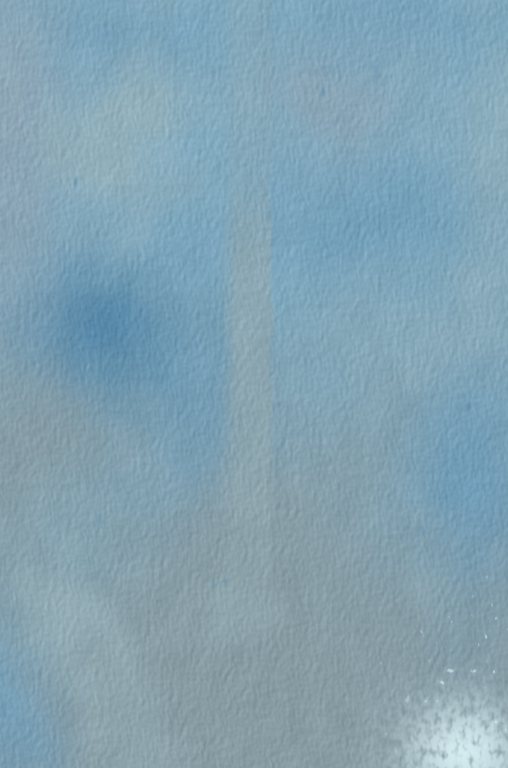
A Shadertoy shader for this texture:

```glsl
// Pale blue and grey paint washes on embossed paper, with a faint upright band.
// Soft ellipses bent by gradient noise lay the colour, a slope of finer noise
// lights the paper grain, and a wet glare glints in the lower right corner.

const vec3 GREY  = vec3(0.53, 0.61, 0.64);
const vec3 MAUVE = vec3(0.55, 0.64, 0.70);
const vec3 PALE  = vec3(0.60, 0.70, 0.73);
const vec3 SKY   = vec3(0.51, 0.67, 0.75);
const vec3 BLUE  = vec3(0.43, 0.61, 0.72);
const vec3 DEEP  = vec3(0.33, 0.53, 0.66);
const vec3 GLARE = vec3(0.83, 0.92, 0.94);

vec2 hash2(vec2 c) {
    vec3 q = fract(c.xyx * vec3(0.1031, 0.1030, 0.0973));
    q += dot(q, q.yzx + 33.33);
    return fract((q.xx + q.yz) * q.zy);
}

float corner(vec2 cell, vec2 offset) {
    return dot(hash2(cell) * 2.0 - 1.0, offset);
}

// Gradient noise, roughly -0.7 to 0.7
float gradientNoise(vec2 p) {
    vec2 i = floor(p), f = fract(p);
    vec2 u = f * f * f * (f * (f * 6.0 - 15.0) + 10.0);
    vec2 e = vec2(1.0, 0.0);
    return mix(mix(corner(i, f), corner(i + e, f - e), u.x),
               mix(corner(i + e.yx, f - e.yx), corner(i + 1.0, f - 1.0), u.x), u.y);
}

float fbm(vec2 p, int octaves) {
    float sum = 0.0, gain = 1.0;
    for (int i = 0; i < octaves; i++) {
        sum += gain * gradientNoise(p);
        p = p * 2.03 + 17.3;
        gain *= 0.5;
    }
    return sum;
}

// Soft elliptical patch of paint
float wash(vec2 uv, vec2 centre, vec2 radius) {
    vec2 d = (uv - centre) / radius;
    return exp(-dot(d, d));
}

// Paper bumps, taller than wide
float paperHeight(vec2 p) {
    p.x += 0.004 * gradientNoise(p * 45.0);
    return gradientNoise(p * vec2(165.0, 85.0))
         + 0.6 * gradientNoise(p * vec2(260.0, 180.0) + 31.0);
}

float paperRelief(vec2 p, vec2 lightStep) {
    return paperHeight(p) - paperHeight(p + lightStep);
}

vec3 paint(vec2 uv, vec2 p) {
    vec2 bend = vec2(fbm(p * 5.0, 4), fbm(p * 5.0 + 40.0, 4));
    vec2 w = uv + 0.07 * bend;
    float cloud = fbm(p * vec2(4.5, 3.5) + 9.0, 4);

    // Ground: grey below, sky above, pale clouds between
    vec3 col = mix(GREY, SKY, smoothstep(0.1, 0.8, w.y + 0.25 * cloud));
    col = mix(col, PALE, 0.75 * smoothstep(-0.1, 0.5, fbm(p * 4.0 + 63.0, 3)));

    // Blue washes
    col = mix(col, BLUE, 0.75 * wash(w, vec2(0.24, 0.94), vec2(0.16, 0.08)));
    col = mix(col, BLUE, 0.75 * wash(w, vec2(0.74, 0.71), vec2(0.28, 0.09)));
    col = mix(col, BLUE, 0.55 * wash(w, vec2(0.80, 0.97), vec2(0.25, 0.06)));
    col = mix(col, BLUE, 0.60 * wash(w, vec2(0.38, 0.47), vec2(0.16, 0.13)));
    col = mix(col, BLUE, 0.90 * wash(w, vec2(0.93, 0.38), vec2(0.15, 0.16)));
    col = mix(col, BLUE, 0.80 * wash(w, vec2(0.00, 0.07), vec2(0.10, 0.12)));
    col = mix(col, DEEP, 0.95 * wash(w, vec2(0.18, 0.57), vec2(0.17, 0.12)));

    // Mauve greys and a light opening in the sky
    col = mix(col, MAUVE, 0.70 * wash(w, vec2(0.66, 0.87), vec2(0.16, 0.08)));
    col = mix(col, MAUVE, 0.80 * wash(w, vec2(0.02, 0.80), vec2(0.10, 0.25)));
    col = mix(col, GREY, 0.80 * wash(w, vec2(0.08, 0.42), vec2(0.18, 0.08)));
    col = mix(col, PALE, 0.70 * wash(w, vec2(0.27, 0.86), vec2(0.11, 0.06)));
    return col;
}

// Upright band with a crisp right side and ragged edges
float uprightBand(vec2 uv, vec2 p) {
    float x = uv.x + 0.012 * fbm(p * vec2(40.0, 18.0), 3);
    float sides = smoothstep(0.43, 0.47, x) * (1.0 - smoothstep(0.527, 0.542, x));
    return sides * smoothstep(0.1, 0.35, uv.y) * mix(1.0, 0.35, smoothstep(0.65, 0.8, uv.y));
}

// Small dark flecks scattered over the sheet
float flecks(vec2 p, vec2 sheet) {
    float sum = 0.0;
    for (int i = 0; i < 9; i++) {
        vec2 centre = hash2(vec2(float(i) * 7.0 + 3.0, 5.0)) * sheet;
        sum += wash(p, centre, vec2(0.003, 0.006));
    }
    return min(sum, 1.0);
}

void mainImage(out vec4 fragColor, in vec2 fragCoord) {
    vec2 uv = fragCoord / iResolution.xy;
    vec2 p = fragCoord / iResolution.y;

    vec3 col = paint(uv, p);
    col = mix(col, mix(GREY, PALE, 0.5), 0.7 * uprightBand(uv, p));
    col = mix(col, DEEP, 0.4 * flecks(p, iResolution.xy / iResolution.y));

    // Paper lit from the upper left, with broad uneven tone
    col += 0.05 * paperRelief(p, vec2(0.003, -0.0025));
    col += 0.025 * fbm(p * vec2(30.0, 18.0), 3);

    // Wet glare: a broken white pool with stray glints around it
    float pool = wash(uv, vec2(0.91, 0.02), vec2(0.12, 0.07));
    float halo = wash(uv, vec2(0.95, 0.08), vec2(0.18, 0.15));
    float glint = fbm(p * vec2(110.0, 75.0) + 5.0, 2);
    col = mix(col, GLARE, pool * smoothstep(-0.5, 0.5, glint + 0.4 * pool));
    col = mix(col, GLARE, 0.8 * halo * smoothstep(0.38, 0.6, glint));

    fragColor = vec4(clamp(col, 0.0, 1.0), 1.0);
}
```
